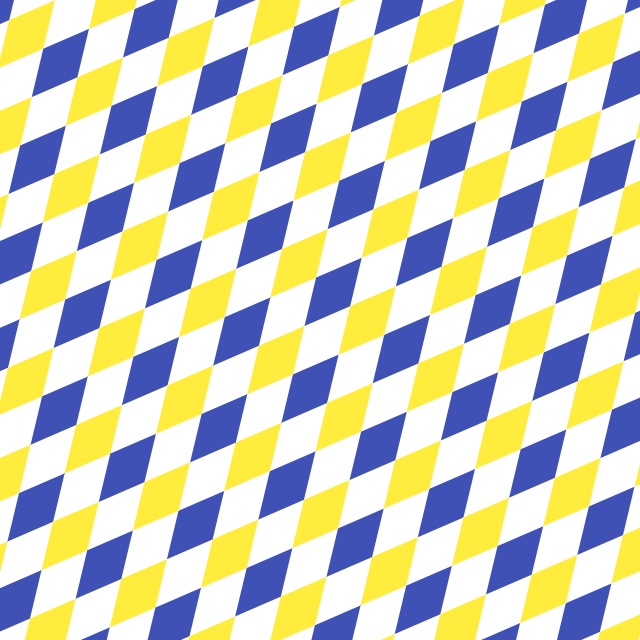
Reproduce this pattern procedurally as a WebGL 2 fragment shader.

```glsl
#version 300 es
precision highp float;
// Slanted harlequin check: blue and yellow rhombi alternating on white.

uniform vec2 u_resolution;
out vec4 fragColor;

void main() {
    float canvasSize = min(u_resolution.x, u_resolution.y);
    vec2 position = gl_FragCoord.xy / canvasSize;

    // Axes along the long and short diagonals, from the centre of a blue rhombus
    float tilt = radians(50.0);
    vec2 longAxis = vec2(cos(tilt), sin(tilt));
    vec2 shortAxis = vec2(longAxis.y, -longAxis.x);
    vec2 offset = position - vec2(0.5205, 0.5439);
    vec2 diagonals = vec2(0.1391, 0.06955);
    vec2 lattice = vec2(dot(offset, longAxis), dot(offset, shortAxis)) / diagonals;

    // One rhombus fills the middle of each lattice cell
    vec2 cell = floor(lattice + 0.5);
    vec2 local = abs(lattice - cell);
    float edgeDistance = (0.5 - local.x - local.y) / length(1.0 / diagonals);
    float coverage = clamp(edgeDistance * canvasSize + 0.5, 0.0, 1.0);

    // Neighbouring cells swap colour
    vec3 blue = vec3(0.247, 0.318, 0.710);
    vec3 yellow = vec3(1.0, 0.925, 0.239);
    vec3 rhombusColor = mix(blue, yellow, mod(cell.x + cell.y, 2.0));

    fragColor = vec4(mix(vec3(1.0), rhombusColor, coverage), 1.0);
}
```
